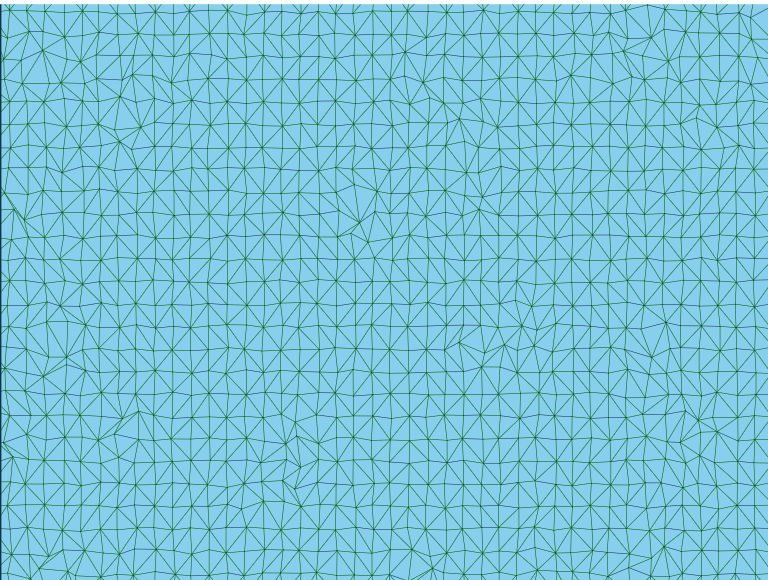
Reproduce this pattern procedurally as a WebGL 2 fragment shader.

```glsl
#version 300 es
precision highp float;
// Thin green triangle mesh with unevenly jittered vertices on a sky blue ground.

#define GRID vec2(42.2, 25.8)       // cells across and down
#define GRID_OFFSET vec2(0.48, 0.27)
#define LINE_WIDTH 0.00093          // in canvas heights
#define BASE_JITTER 0.09            // in cells
#define HOT_JITTER 0.30             // added inside disturbed patches
#define FLIP_CHANCE 0.2             // share of diagonals that break the alternation
#define SKY vec3(0.53, 0.81, 0.925)
#define GREEN vec3(0.0, 0.37, 0.03)
#define NAVY vec3(0.07, 0.20, 0.28)
#define WHITE vec3(0.98, 0.995, 0.995)
#define TOP_STRIP 0.0072            // in canvas heights
#define LEFT_BORDER 0.0024          // in canvas heights

uniform vec2 u_resolution;
out vec4 outColor;

float hash(vec2 p) {
  vec3 q = fract(vec3(p.xyx) * 0.1031);
  q += dot(q, q.yzx + 33.33);
  return fract((q.x + q.y) * q.z);
}

float valueNoise(vec2 p) {
  vec2 i = floor(p), f = fract(p);
  f = f * f * (3.0 - 2.0 * f);
  return mix(mix(hash(i), hash(i + vec2(1, 0)), f.x),
             mix(hash(i + vec2(0, 1)), hash(i + vec2(1, 1)), f.x), f.y);
}

// Jittered mesh vertex, in canvas heights
vec2 vertexAt(vec2 id, float aspect) {
  vec2 key = id + 71.0;
  float patchy = smoothstep(0.55, 0.95, valueNoise(key * 0.31));
  float amount = BASE_JITTER + HOT_JITTER * patchy;
  vec2 offset = 2.0 * vec2(hash(key + 13.7), hash(key + 147.3)) - 1.0;
  return (id + GRID_OFFSET + offset * amount) / GRID * vec2(aspect, 1.0);
}

float segmentDistance(vec2 p, vec2 a, vec2 b) {
  vec2 pa = p - a, ba = b - a;
  return length(pa - ba * clamp(dot(pa, ba) / dot(ba, ba), 0.0, 1.0));
}

// Box-filtered share of a pixel covered by a line at distance d
float lineCoverage(float d, float pixel) {
  float halfWidth = 0.5 * LINE_WIDTH;
  return (clamp(d + halfWidth, -0.5 * pixel, 0.5 * pixel)
        - clamp(d - halfWidth, -0.5 * pixel, 0.5 * pixel)) / pixel;
}

void main() {
  float aspect = u_resolution.x / u_resolution.y;
  float pixel = 1.0 / u_resolution.y;
  vec2 p = gl_FragCoord.xy * pixel;
  vec2 cell = floor(p / vec2(aspect, 1.0) * GRID - GRID_OFFSET);
  vec3 color = SKY;

  // Each cell draws its bottom edge, left edge and one diagonal
  for (int j = -1; j <= 1; j++) {
    for (int i = -1; i <= 1; i++) {
      vec2 id = cell + vec2(i, j);
      vec2 a = vertexAt(id, aspect);
      vec2 b = vertexAt(id + vec2(1, 0), aspect);
      vec2 c = vertexAt(id + vec2(0, 1), aspect);
      vec2 d = vertexAt(id + vec2(1, 1), aspect);

      bool rising = mod(id.x + id.y, 2.0) > 0.5;
      if (hash(id + 305.0) < FLIP_CHANCE) rising = !rising;
      float diagonal = rising ? segmentDistance(p, a, d) : segmentDistance(p, b, c);

      vec3 rowTint = mix(GREEN, NAVY, step(0.7, hash(id + 511.0)));
      color = mix(color, rowTint, lineCoverage(segmentDistance(p, a, b), pixel));
      color = mix(color, GREEN, lineCoverage(segmentDistance(p, a, c), pixel));
      color = mix(color, GREEN, lineCoverage(diagonal, pixel));
    }
  }

  // Dark left border and white top strip
  color = mix(color, NAVY, clamp((LEFT_BORDER - p.x) / pixel + 0.5, 0.0, 1.0));
  color = mix(color, WHITE, clamp((p.y - 1.0 + TOP_STRIP) / pixel + 0.5, 0.0, 1.0));
  outColor = vec4(color, 1.0);
}
```
